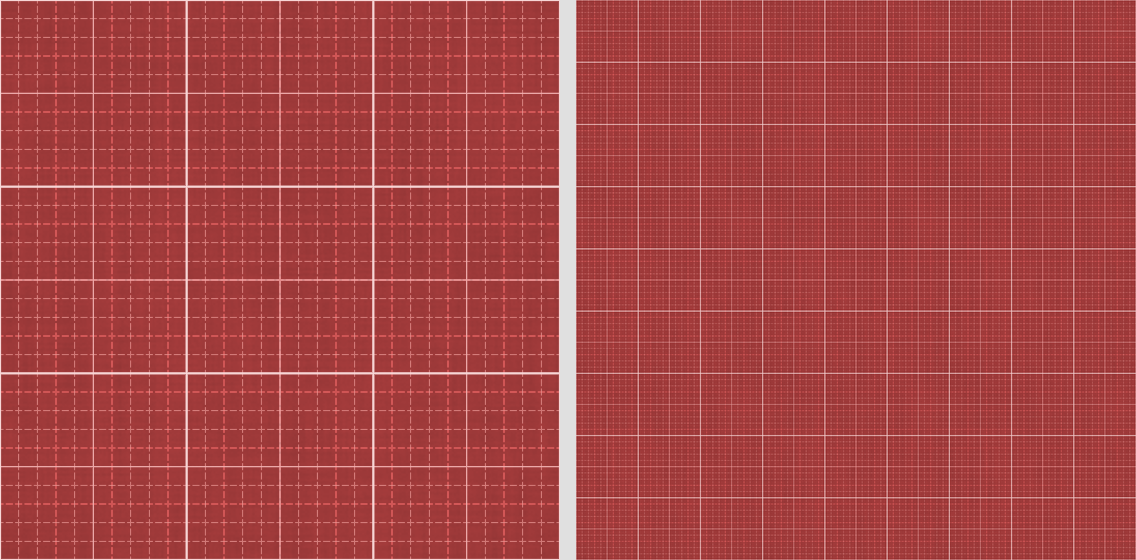
Left: one tile. Right: repeated 3 by 3.
A Shadertoy shader for this pattern:

```glsl
float hash(vec2 p) {
    return fract(sin(dot(p, vec2(127.1, 311.7))) * 43758.5453);
}

// Value noise on a lattice that wraps after "cells" steps
float wrapNoise(vec2 uv, vec2 cells) {
    vec2 p = uv * cells;
    vec2 i = floor(p);
    vec2 f = fract(p);
    f = f * f * (3.0 - 2.0 * f);
    vec2 a = mod(i, cells);
    vec2 b = mod(i + 1.0, cells);
    return mix(mix(hash(a), hash(vec2(b.x, a.y)), f.x),
               mix(hash(vec2(a.x, b.y)), hash(b), f.x), f.y);
}

// Share of a pixel covered by a band around distance zero
float band(float dist, float halfWidth, float pixel) {
    return clamp(halfWidth + 0.5 * pixel - dist, 0.0, min(2.0 * halfWidth, pixel)) / pixel;
}

// Coverage of one direction of lines: accent dash, fine dash, medium, major
vec4 ruling(float across, float along, float pixel) {
    float nearest = round(across * 30.0);
    float dist = abs(across - nearest / 30.0);
    int index = int(nearest);

    // Two dashes per square, one centred on each crossing
    float dashDist = abs(fract(along * 60.0 + 0.5) - 0.5) / 60.0;
    float dash = band(dashDist, 0.38 / 60.0, pixel);

    bool major = index % 10 == 0;
    bool medium = index % 5 == 0 && !major;
    bool accent = index % 3 == 0;
    bool fine = !major && !medium && !accent;

    return vec4(
        accent ? dash * band(dist, 0.0017, pixel) : 0.0,
        fine ? dash * band(dist, 0.00075, pixel) : 0.0,
        medium ? band(dist, 0.0011, pixel) : 0.0,
        major ? band(dist, 0.0020, pixel) : 0.0);
}

void mainImage(out vec4 fragColor, in vec2 fragCoord) {
    vec2 uv = fragCoord / iResolution.xy;
    float pixel = 1.0 / min(iResolution.x, iResolution.y);

    // Cloth with faint threads, streaks and soft patches
    float warp = wrapNoise(uv, vec2(210.0, 9.0)) - 0.5;
    float weft = wrapNoise(uv, vec2(9.0, 210.0)) - 0.5;
    float streak = wrapNoise(uv, vec2(60.0, 4.0)) - 0.5;
    float patches = wrapNoise(uv, vec2(6.0)) - 0.5;
    float grain = wrapNoise(uv, vec2(256.0)) - 0.5;
    float shade = 0.035 * (warp + weft + streak) + 0.025 * patches + 0.03 * grain;
    vec3 color = vec3(0.62, 0.225, 0.225) * (1.0 + shade);

    // Lines from the faintest to the strongest
    vec4 cover = max(ruling(uv.x, uv.y, pixel), ruling(uv.y, uv.x, pixel));
    float wear = 0.88 + 0.12 * wrapNoise(uv, vec2(60.0));
    color = mix(color, vec3(0.84, 0.35, 0.35), cover.x * wear);
    color = mix(color, vec3(0.91, 0.58, 0.57), cover.y * wear);
    color = mix(color, vec3(0.94, 0.68, 0.68), cover.z);
    color = mix(color, vec3(0.97, 0.84, 0.84), cover.w);

    fragColor = vec4(color, 1.0);
}
```
